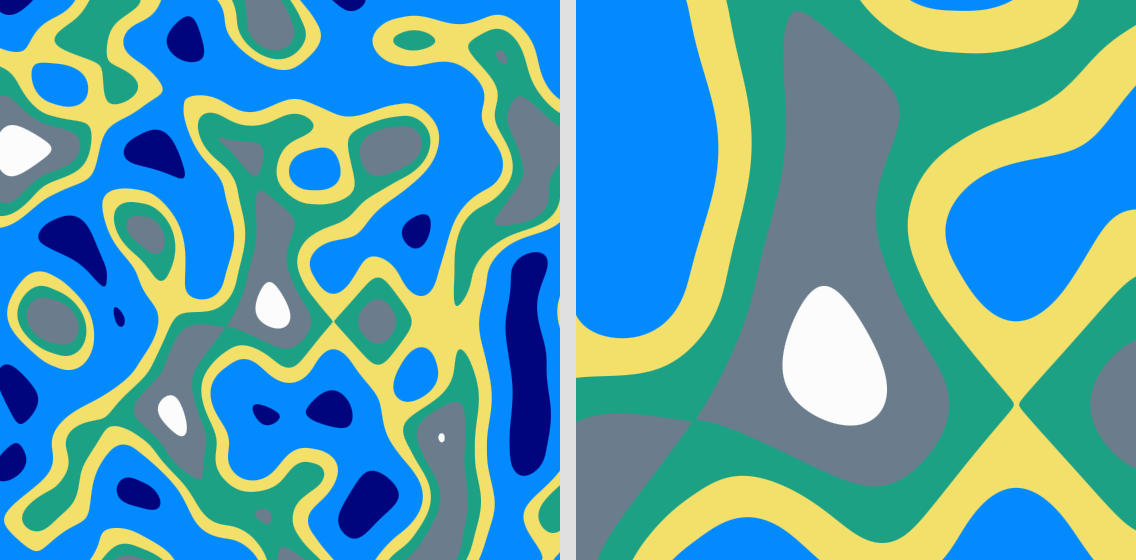
Left: the whole. Right: its middle third, enlarged.
This texture is drawn by a Shadertoy shader. Its source:

```glsl
#define CELLS 6.5
#define OFFSET vec2(13.37, 41.73)
#define SHALLOWS -0.345
#define SHORE -0.022
#define GRASS 0.127
#define ROCK 0.270
#define SNOW 0.475

const vec3 DEEP_BLUE   = vec3(0.00, 0.02, 0.49);
const vec3 WATER_BLUE  = vec3(0.01, 0.54, 1.00);
const vec3 SAND_YELLOW = vec3(0.95, 0.88, 0.42);
const vec3 GRASS_GREEN = vec3(0.11, 0.63, 0.52);
const vec3 ROCK_GREY   = vec3(0.42, 0.49, 0.55);
const vec3 SNOW_WHITE  = vec3(0.99);

// Unit gradient with a hashed direction for each lattice point
vec2 latticeGradient(ivec2 cell) {
    uint h = uint(cell.x) * 1597334677u ^ uint(cell.y) * 3812015801u;
    h = (h ^ (h >> 16)) * 2146121005u;
    h = (h ^ (h >> 15)) * 2221713035u;
    h ^= h >> 16;
    float angle = 6.2831853 * float(h & 65535u) / 65536.0;
    return vec2(cos(angle), sin(angle));
}

// Gradient noise with quintic blending
float gradientNoise(vec2 p) {
    vec2 base = floor(p);
    vec2 f = p - base;
    vec2 blend = f * f * f * (f * (f * 6.0 - 15.0) + 10.0);
    float sum = 0.0;
    for (int y = 0; y < 2; y++) {
        for (int x = 0; x < 2; x++) {
            vec2 corner = vec2(x, y);
            vec2 weight = mix(1.0 - blend, blend, corner);
            vec2 slope = latticeGradient(ivec2(base) + ivec2(x, y));
            sum += weight.x * weight.y * dot(slope, f - corner);
        }
    }
    return sum;
}

// Antialiased step, one pixel wide
float above(float level, float height, float pixel) {
    return clamp((height - level) / pixel + 0.5, 0.0, 1.0);
}

void mainImage(out vec4 fragColor, in vec2 fragCoord) {
    vec2 uv = fragCoord / iResolution.y;
    float height = gradientNoise(uv * CELLS + OFFSET);
    float pixel = max(fwidth(height), 1e-5);

    // Stack the terrain bands from the sea floor up
    vec3 color = DEEP_BLUE;
    color = mix(color, WATER_BLUE, above(SHALLOWS, height, pixel));
    color = mix(color, SAND_YELLOW, above(SHORE, height, pixel));
    color = mix(color, GRASS_GREEN, above(GRASS, height, pixel));
    color = mix(color, ROCK_GREY, above(ROCK, height, pixel));
    color = mix(color, SNOW_WHITE, above(SNOW, height, pixel));
    fragColor = vec4(color, 1.0);
}
```
